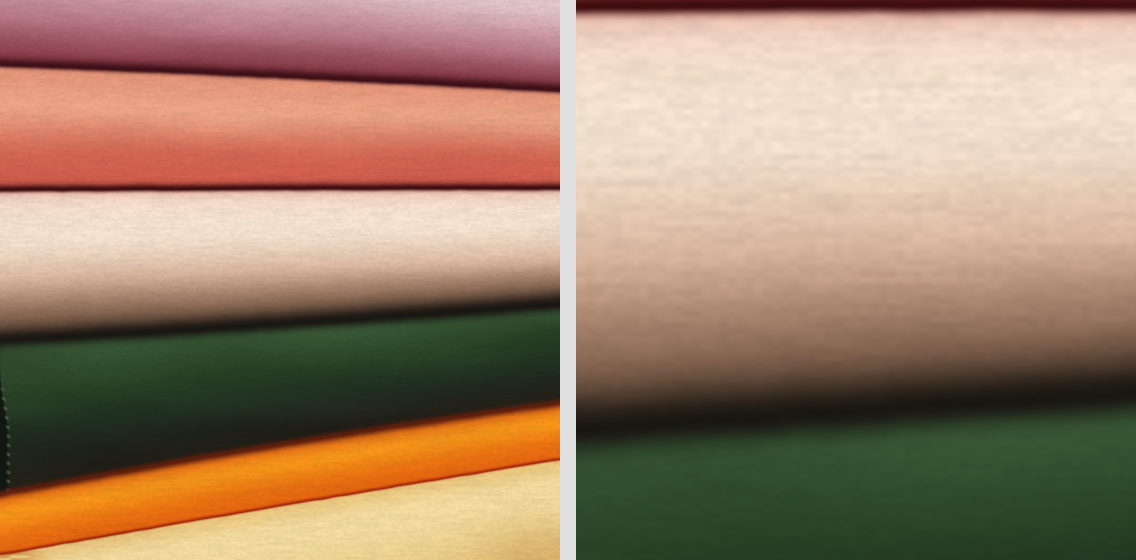
Left, the full canvas; right, a detail of the centre.
Give the GLSL for this texture, as a WebGL 2 fragment shader.

```glsl
#version 300 es
precision highp float;
// Six rolls of dyed cloth stacked in slanting bands, each shaded like a soft cylinder.
// Bands are laid from the bottom up along bowed edges, with a blurred dark seam
// at every contact; stretched value noise adds weave and faint unevenness.
uniform vec2 u_resolution;
out vec4 fragColor;

float hash(vec2 p) {
  vec3 q = fract(p.xyx * 0.1031);
  q += dot(q, q.yzx + 33.33);
  return fract((q.x + q.y) * q.z);
}

float noise(vec2 p) {
  vec2 i = floor(p), f = fract(p);
  f = f * f * (3.0 - 2.0 * f);
  return mix(mix(hash(i), hash(i + vec2(1, 0)), f.x),
             mix(hash(i + vec2(0, 1)), hash(i + vec2(1, 1)), f.x), f.y);
}

// Height of a band edge running from left to right with a slight bow
float edge(float x, float left, float right, float bow) {
  return mix(left, right, x) + bow * 4.0 * x * (1.0 - x);
}

// Cylinder shading through four overlapping tones, bottom to top
vec3 roll(float t, vec3 base, vec3 low, vec3 high, vec3 top) {
  vec3 c = mix(base, low, smoothstep(0.0, 0.45, t));
  c = mix(c, high, smoothstep(0.25, 0.75, t));
  return mix(c, top, smoothstep(0.6, 1.0, t));
}

// Puts one cloth above another; the seam fades by its own width on each side
vec3 lay(vec3 below, vec3 above, float d, vec3 seam, float up, float down) {
  float r = d / (d > 0.0 ? up : down);
  return mix(mix(below, above, smoothstep(-0.002, 0.002, d)), seam, exp(-r * r));
}

void main() {
  vec2 p = gl_FragCoord.xy / u_resolution;
  float cloud = noise(p * vec2(5.0, 22.0)) - 0.5;
  float grain = noise(p * vec2(190.0, 300.0)) - 0.5;
  float weave = noise(p * vec2(35.0, 260.0) + 7.0) - 0.5;
  float y = p.y + 0.0012 * (noise(p * vec2(45.0, 8.0)) - 0.5);

  // Contact edges, lowest first
  float yellowTop = edge(p.x, 0.010, 0.180, 0.002);
  float orangeTop = edge(p.x, 0.118, 0.281, 0.007);
  float greenTop = edge(p.x, 0.392, 0.457, -0.003);
  float creamTop = edge(p.x, 0.661, 0.664, 0.001);
  float coralTop = edge(p.x, 0.885, 0.839, 0.002);

  // Pale yellow, with warm creases in the lower corners
  float depth = yellowTop - y;
  vec3 color = mix(vec3(0.90, 0.76, 0.48), vec3(0.93, 0.84, 0.61), smoothstep(0.0, 0.045, depth));
  color = mix(color, vec3(0.91, 0.80, 0.53), smoothstep(0.06, 0.17, depth));
  float crease = exp(-dot((p - vec2(0.97, 0.0)) * vec2(8, 16), (p - vec2(0.97, 0.0)) * vec2(8, 16)));
  color = mix(color, vec3(0.80, 0.60, 0.32), 0.5 * crease);
  float stain = smoothstep(0.10, 0.02, p.x) * smoothstep(0.4, 0.7, noise(p * vec2(30, 160)));
  color = mix(color, vec3(0.78, 0.50, 0.22), 0.6 * stain);

  // Orange
  vec3 orange = roll((y - yellowTop) / (orangeTop - yellowTop),
    vec3(0.88, 0.39, 0.06), vec3(0.91, 0.46, 0.07), vec3(0.95, 0.59, 0.10), vec3(0.89, 0.43, 0.09));
  color = lay(color, orange, y - yellowTop, vec3(0.66, 0.17, 0.05), 0.0035, 0.0025);

  // Dark green, with a stitched fold at the left end
  vec3 green = roll((y - orangeTop) / (greenTop - orangeTop),
    vec3(0.13, 0.12, 0.09), vec3(0.12, 0.17, 0.12), vec3(0.15, 0.25, 0.14), vec3(0.21, 0.33, 0.20));
  green *= 1.0 + 0.18 * cloud;
  float fold = 0.014 * smoothstep(0.34, 0.22, y) - p.x;
  float stitch = smoothstep(0.25, 0.4, abs(fract(y * 62.0 + p.x * 20.0) - 0.5));
  green = mix(green, vec3(0.07, 0.09, 0.07), smoothstep(-0.002, 0.002, fold));
  green = mix(green, vec3(0.40, 0.46, 0.36),
    0.55 * stitch * smoothstep(0.005, 0.001, abs(fold + 0.001)) * smoothstep(0.33, 0.29, y));
  color = lay(color, green, y - orangeTop, vec3(0.36, 0.12, 0.05), 0.006, 0.009);

  // Cream, blushing near its upper edge
  vec3 cream = roll((y - greenTop) / (creamTop - greenTop),
    vec3(0.41, 0.30, 0.23), vec3(0.82, 0.66, 0.56), vec3(0.95, 0.89, 0.82), vec3(0.94, 0.85, 0.78));
  cream = mix(cream, vec3(0.84, 0.55, 0.50), 0.8 * exp(-max(creamTop - y, 0.0) / 0.010));
  color = lay(color, cream, y - greenTop, vec3(0.10, 0.09, 0.07), 0.020, 0.013);

  // Coral
  vec3 coral = roll((y - creamTop) / (coralTop - creamTop) + 0.06 * cloud,
    vec3(0.80, 0.35, 0.29), vec3(0.82, 0.41, 0.33), vec3(0.91, 0.65, 0.53), vec3(0.89, 0.58, 0.47));
  color = lay(color, coral, y - creamTop, vec3(0.24, 0.05, 0.06), 0.009, 0.005);

  // Mauve, paler toward the upper right
  vec3 mauve = roll((y - coralTop) * (5.0 + 1.5 * p.x) + 0.04 * cloud,
    vec3(0.52, 0.22, 0.27), vec3(0.67, 0.41, 0.46), vec3(0.79, 0.60, 0.64), vec3(0.87, 0.76, 0.78));
  color = lay(color, mauve, y - coralTop, vec3(0.24, 0.06, 0.09), 0.012, 0.006);

  // Woven surface
  color *= 1.0 + 0.03 * cloud + 0.045 * weave + 0.05 * grain;
  fragColor = vec4(clamp(color, 0.0, 1.0), 1.0);
}
```
